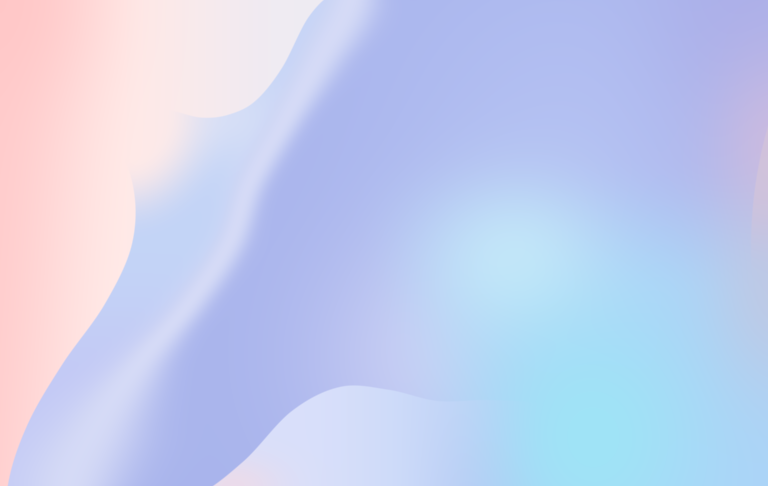
Give the GLSL for this background, as a Shadertoy shader.

```glsl
// Soft pastel waves: blush paper, a periwinkle fold with a pale ribbon, and cyan glows.

const float ASPECT = 1.58; // layout width, for a height of one

// Catmull-Rom curve through nine evenly spaced heights, t in 0..1
float curve(float k[9], float t) {
    float s = clamp(t, 0.0, 1.0) * 8.0;
    int i = min(int(s), 7);
    float f = s - float(i);
    float a = k[max(i - 1, 0)], b = k[i], c = k[i + 1], d = k[min(i + 2, 8)];
    return b + 0.5 * f * (c - a + f * (2.0 * a - 5.0 * b + 4.0 * c - d
             + f * (3.0 * (b - c) + d - a)));
}

// Signed distance estimate from a height to the curve, positive above it
float curveDistance(float k[9], float t, float span, float height) {
    float h = 0.01;
    float slope = (curve(k, t + h) - curve(k, t - h)) / (2.0 * h * span);
    return (height - curve(k, t)) / sqrt(1.0 + slope * slope);
}

// Elliptical falloff, one at the centre
float glow(vec2 p, vec2 centre, vec2 radius) {
    vec2 d = (p - centre) / radius;
    return exp(-dot(d, d));
}

float softEdge(float d, float width) {
    return smoothstep(-width, width, d);
}

// Blush gradient, deepest along the left edge
vec3 paperColour(vec2 p) {
    vec3 rose = vec3(1.0, 0.80, 0.80);
    vec3 blush = vec3(1.0, 0.915, 0.905);
    vec3 mist = vec3(0.935, 0.92, 0.95);
    vec3 col = mix(rose, blush, smoothstep(-0.04, 0.28, p.x - 0.08 * (p.y - 0.5)));
    col = mix(col, vec3(1.0, 0.77, 0.77), 0.6 * glow(p, vec2(0.0, 1.0), vec2(0.2)));
    return mix(col, mist, smoothstep(0.22, 0.62, p.x));
}

// Broad field of blues to the right of the ribbon
vec3 fieldColour(vec2 p) {
    vec3 col = vec3(0.66, 0.705, 0.925);
    col = mix(col, vec3(0.705, 0.755, 0.95), 0.9 * glow(p, vec2(1.2, 0.72), vec2(0.42, 0.4)));
    col = mix(col, vec3(0.67, 0.68, 0.91), 0.8 * glow(p, vec2(1.53, 1.0), vec2(0.2, 0.3)));
    col = mix(col, vec3(0.79, 0.805, 0.955), glow(p, vec2(0.92, 0.26), vec2(0.27, 0.25)));
    float lowerRight = smoothstep(0.68, 0.38, p.y)
                     * smoothstep(0.78, 1.16, p.x + 0.25 * (p.y - 0.3));
    col = mix(col, vec3(0.675, 0.825, 0.97), lowerRight);
    col = mix(col, vec3(0.78, 0.91, 0.975), 0.9 * glow(p, vec2(1.06, 0.46), vec2(0.19, 0.17)));
    col = mix(col, vec3(0.62, 0.895, 0.965), 0.95 * glow(p, vec2(1.22, 0.1), vec2(0.24, 0.27)));
    // Warm haze at the right edge
    col = mix(col, vec3(0.81, 0.73, 0.87), 0.85 * glow(p, vec2(1.6, 0.69), vec2(0.13, 0.2)));
    return mix(col, vec3(0.76, 0.78, 0.88), 0.75 * glow(p, vec2(1.6, 0.4), vec2(0.13, 0.2)));
}

// Folded sheet: pale blue on the left, ribbon of light, field on the right
vec3 foldColour(vec2 p, vec3 paper) {
    float ribbonX[9] = float[9](0.14, 0.20, 0.285, 0.388, 0.471, 0.514, 0.584, 0.655, 0.72);
    float d = -curveDistance(ribbonX, p.y, 1.0, p.x);
    float width = 0.034 + 0.075 * smoothstep(0.35, 0.0, p.y) + 0.022 * smoothstep(0.7, 1.0, p.y);
    vec3 slope = mix(vec3(0.765, 0.79, 0.96), vec3(0.765, 0.83, 0.965),
                     smoothstep(0.2, 0.5, p.y));
    // The far side of the sheet melts into the paper
    slope = mix(slope, vec3(0.87, 0.89, 0.965), 0.7 * glow(p, vec2(0.46, 0.76), vec2(0.12, 0.1)));
    slope = mix(slope, paper, smoothstep(0.25, 0.85, glow(p, vec2(0.26, 0.77), vec2(0.19, 0.23))));
    vec3 col = mix(fieldColour(p), slope, softEdge(d, width * 1.5));
    return mix(col, vec3(0.84, 0.86, 0.965), 0.95 * glow(vec2(d, 0.0), vec2(0.0), vec2(width, 1.0)));
}

// Pale hill along the lower edge
vec3 hillColour(vec2 p) {
    vec3 col = mix(vec3(0.85, 0.875, 0.98), vec3(0.75, 0.835, 0.97),
                   smoothstep(0.6, 1.05, p.x));
    return mix(col, vec3(0.92, 0.86, 0.92), glow(p, vec2(0.48, 0.0), vec2(0.1, 0.06)));
}

void mainImage(out vec4 fragColor, in vec2 fragCoord) {
    vec2 p = fragCoord / iResolution.xy * vec2(ASPECT, 1.0);
    float aa = 1.0 / iResolution.y;

    vec3 paper = paperColour(p);
    vec3 col = foldColour(p, paper);

    // Hill, its crest dissolving to the right
    float hillY[9] = float[9](-0.02, 0.05, 0.154, 0.204, 0.198, 0.175, 0.177, 0.171, 0.146);
    float hill = softEdge(-curveDistance(hillY, (p.x - 0.4) / 0.8, 0.8, p.y), aa);
    col = mix(col, hillColour(p), hill * smoothstep(1.13, 0.8, p.x));

    // Faint disc entering at the right
    float disc = 0.52 - length((p - vec2(2.065, 0.49)) * vec2(1.0, 0.75));
    float discFade = smoothstep(0.42, 0.62, p.y);
    col = mix(col, vec3(0.83, 0.77, 0.85), 0.7 * softEdge(disc, aa) * discFade);

    // Paper lobes: one bulging from the left, one hanging from the top
    float lobeX[9] = float[9](0.016, 0.056, 0.128, 0.216, 0.272, 0.272, 0.216, 0.12, 0.0);
    float lobeY[9] = float[9](0.80, 0.786, 0.771, 0.758, 0.764, 0.792, 0.86, 0.965, 1.016);
    float leftLobe = softEdge(-curveDistance(lobeX, p.y, 1.0, p.x), aa);
    float topLobe = softEdge(curveDistance(lobeY, (p.x - 0.25) / 0.44, 0.44, p.y), aa);
    topLobe *= step(p.x, 0.69);
    col = mix(col, paper, max(leftLobe, topLobe));

    fragColor = vec4(col, 1.0);
}
```
